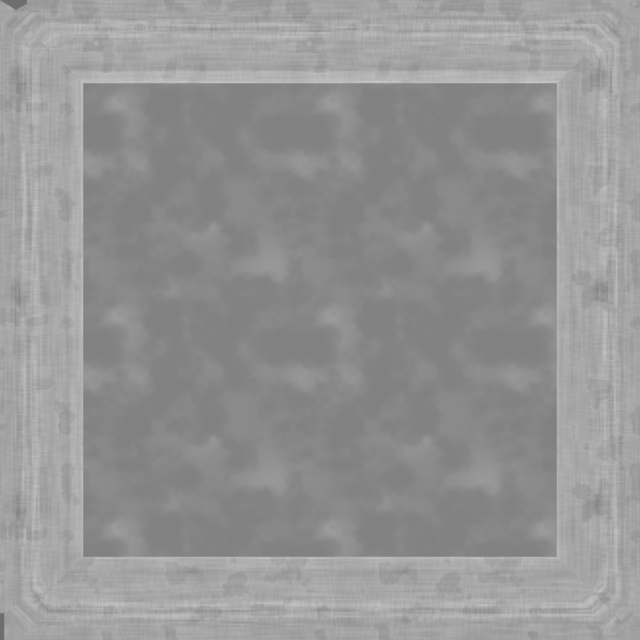
This texture map is drawn by a WebGL 2 fragment shader. Its source:

```glsl
#version 300 es
precision highp float;
// A flat grey panel with faint tiling clouds, set in a worn moulded frame.
// The frame is a profile over distance to the canvas edge, with chamfered
// corners and grain that runs along each side; noise adds wear and stains.
uniform vec2 u_resolution;
out vec4 fragColor;

const float FRAME = 0.1302;    // frame width
const float CHAMFER = 0.030;   // corner cut of the outer mouldings
const float TILES = 3.0;       // cloud repeats across the canvas

// Soft spots in one cloud tile: x, y (downwards), radius
const vec3 SPOTS[12] = vec3[12](
  vec3(0.27, 0.27, 0.14), vec3(0.55, 0.47, 0.035), vec3(0.78, 0.32, 0.07),
  vec3(0.93, 0.64, 0.07), vec3(0.92, 0.05, 0.09), vec3(0.58, 0.53, 0.09),
  vec3(0.19, 0.65, 0.09), vec3(0.76, 0.62, 0.07), vec3(0.56, 0.73, 0.09),
  vec3(0.69, 0.80, 0.06), vec3(0.42, 0.77, 0.08), vec3(0.01, 0.03, 0.05));

float hash(vec2 p) {
  vec3 v = fract(vec3(p.xyx) * 0.1031);
  v += dot(v, v.yzx + 33.33);
  return fract((v.x + v.y) * v.z);
}

// Value noise that repeats every `period` cells
float noise(vec2 p, float period) {
  vec2 i = floor(p), f = fract(p);
  f = f * f * (3.0 - 2.0 * f);
  vec2 a = mod(i, period), b = mod(i + 1.0, period);
  return mix(mix(hash(a), hash(vec2(b.x, a.y)), f.x),
             mix(hash(vec2(a.x, b.y)), hash(b), f.x), f.y);
}

float fbm(vec2 uv, float cells) {
  float sum = 0.0, amp = 0.5;
  for (int i = 0; i < 5; i++) {
    sum += amp * noise(uv * cells, cells);
    cells *= 2.0;
    amp *= 0.5;
  }
  return sum;
}

float bump(float x, float centre, float width) {
  float k = (x - centre) / width;
  return exp(-k * k);
}

float panelShade(vec2 q) {
  vec2 uv = fract(q * TILES);
  float cloud = fbm(uv, 8.0), glow = 0.0;
  for (int i = 0; i < 12; i++) {
    vec2 away = abs(uv - SPOTS[i].xy);
    away = min(away, 1.0 - away);
    glow += bump(length(away), 0.0, SPOTS[i].z);
  }
  return 0.507 + 0.055 * min(glow, 1.3) * smoothstep(0.2, 0.8, cloud)
       + 0.035 * smoothstep(0.42, 0.75, cloud);
}

// Bright ridges and dull grooves across the moulding
float profile(float d, float lit) {
  float v = 0.645 + 0.012 * smoothstep(0.0, 0.06, d);
  v += 0.035 * bump(d, 0.038, 0.004) + 0.04 * bump(d, 0.055, 0.006);
  v -= 0.025 * bump(d, 0.028, 0.004) + 0.018 * bump(d, 0.047, 0.003);
  v -= 0.018 * bump(d, 0.105, 0.005);
  return v + lit * smoothstep(0.109, 0.113, d);
}

// Darker worn patch, repeated along a side
float stain(float along, float d, vec2 at, float rough) {
  float gap = abs(fract(along * TILES) - at.x);
  gap = min(gap, 1.0 - gap) / TILES;
  return bump(length(vec2(gap, d - at.y)), 0.0, 0.02) * smoothstep(0.35, 0.6, rough);
}

float frameShade(vec2 q) {
  vec2 edge = min(q, 1.0 - q);
  bool upright = edge.x < edge.y;
  float d = min(edge.x, edge.y);
  float along = upright ? q.y : q.x;
  bool nearOrigin = upright ? q.x < 0.5 : q.y < 0.5;
  float seed = (upright ? 17.0 : 41.0) + (nearOrigin ? 0.0 : 90.0);

  // Outer mouldings turn the corner on a diagonal, inner ones on a mitre
  float cut = (edge.x + edge.y - CHAMFER) * 0.5;
  float corner = step(cut, d) * (1.0 - smoothstep(0.068, 0.08, d));
  float depth = mix(d, max(cut, 0.0), corner);
  float lit = nearOrigin ? (upright ? 0.025 : 0.055) : (upright ? 0.005 : 0.02);
  float v = profile(depth, lit);

  // Long streaks, short cross grain and blotches
  float streak = noise(vec2(along * 24.0 + seed, depth * 330.0), 4096.0) - 0.5;
  float fine = noise(vec2(along * 380.0, depth * 90.0 + seed), 4096.0) - 0.5;
  float blotch = fbm(vec2(along * TILES, d * TILES + seed * 0.37), 10.0);
  float ridges = bump(depth, 0.046, 0.022);
  v += streak * (0.045 + 0.045 * ridges) + fine * (0.025 + 0.025 * ridges);
  v += (blotch - 0.48) * 0.09;
  vec2 place = upright ? vec2(0.37, nearOrigin ? 0.028 : 0.06) : vec2(0.945, 0.105);
  v -= 0.075 * stain(along, d, place, blotch);
  v -= 0.06 * smoothstep(0.59, 0.7, blotch);

  // Corner facets and the thin highlight at the inner lip
  v += corner * 0.03 * (bump(cut, 0.022, 0.003) - bump(cut, 0.013, 0.005));
  return v + 0.04 * bump(d, FRAME - 0.002, 0.0018);
}

void main() {
  vec2 q = gl_FragCoord.xy / u_resolution;
  q.y = 1.0 - q.y;
  float aa = 1.0 / min(u_resolution.x, u_resolution.y);
  vec2 edge = min(q, 1.0 - q);
  float inside = smoothstep(-0.5 * aa, 0.5 * aa, min(edge.x, edge.y) - FRAME);
  float shade = mix(frameShade(q), panelShade(q), inside);

  // Dark chips at the two left corners
  float topChip = max(q.x - 0.042, max(q.y - 0.62 * q.x, q.y + 0.55 * q.x - 0.029));
  float lowChip = max(q.x - 0.0065, 0.958 - q.y);
  float chip = 1.0 - smoothstep(-aa, aa, min(topChip, lowChip));
  fragColor = vec4(vec3(mix(shade, 0.43, chip)), 1.0);
}
```
